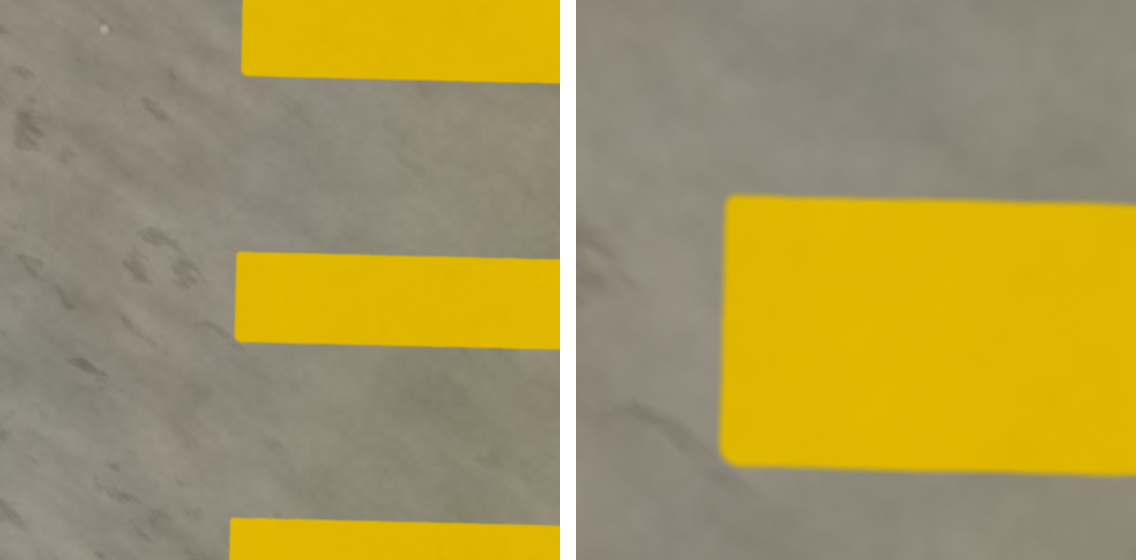
Left: the whole. Right: its middle third, enlarged.
This texture is drawn by a Shadertoy shader. Its source:

```glsl
// Yellow painted bars on worn grey concrete, seen slightly rotated.
// Bars are one rounded box repeated along a tilted axis; the concrete is
// layered value noise with slanted smears, fine grain and hashed chips.

const vec3 CONCRETE_COOL = vec3(0.535, 0.530, 0.485);
const vec3 CONCRETE_WARM = vec3(0.570, 0.535, 0.480);
const vec3 CHIP_COLOR = vec3(0.72, 0.71, 0.67);
const vec3 PAINT = vec3(0.875, 0.715, 0.0);

const vec2 BAR_CORNER = vec2(0.4206, 0.470); // left end of the middle bar
const float BAR_TILT = 0.024;
const float BAR_PERIOD = 0.475;
const float BAR_HALF_HEIGHT = 0.0805;
const float EDGE_SOFTNESS = 0.0035;

float hash(vec2 p) {
    vec3 q = fract(vec3(p.xyx) * 0.1031);
    q += dot(q, q.yzx + 33.33);
    return fract((q.x + q.y) * q.z);
}

float valueNoise(vec2 p) {
    vec2 i = floor(p), f = fract(p);
    f = f * f * (3.0 - 2.0 * f);
    float low = mix(hash(i), hash(i + vec2(1, 0)), f.x);
    float high = mix(hash(i + vec2(0, 1)), hash(i + vec2(1, 1)), f.x);
    return mix(low, high, f.y);
}

// Fractal noise centred on zero.
float fbm(vec2 p) {
    float sum = 0.0, amplitude = 0.5;
    for (int i = 0; i < 5; i++) {
        sum += amplitude * (valueNoise(p) - 0.5);
        p = mat2(1.6, 1.2, -1.2, 1.6) * p + 17.3;
        amplitude *= 0.5;
    }
    return sum;
}

vec2 rotate(vec2 p, float angle) {
    float c = cos(angle), s = sin(angle);
    return vec2(c * p.x - s * p.y, s * p.x + c * p.y);
}

// Distance to the repeated bar, open to the right, rounder at its lower corner.
float barDistance(vec2 p) {
    float across = p.y - BAR_PERIOD * round(p.y / BAR_PERIOD);
    float radius = across > 0.0 ? 0.007 : 0.013;
    vec2 d = vec2(-p.x, abs(across) - BAR_HALF_HEIGHT) + radius;
    return length(max(d, 0.0)) + min(max(d.x, d.y), 0.0) - radius;
}

// Sparse pale chips: at most one irregular spot per grid cell.
float chips(vec2 uv, float cells, float density) {
    vec2 cell = floor(uv * cells);
    vec2 center = 0.25 + 0.5 * vec2(hash(cell + 3.1), hash(cell + 8.7));
    float radius = mix(0.035, 0.075, hash(cell + 5.9));
    float wobble = 0.04 * fbm(uv * 110.0);
    float d = length(fract(uv * cells) - center) + wobble - radius;
    return step(hash(cell + 1.4), density) * (1.0 - smoothstep(-0.035, 0.025, d));
}

vec3 concrete(vec2 uv) {
    float leftWear = 1.0 - smoothstep(0.25, 0.65, uv.x);
    float warmth = 0.5 + 1.3 * fbm(uv * 3.5 + 4.0) + 0.3 * (uv.y - 0.5);
    vec3 color = mix(CONCRETE_COOL, CONCRETE_WARM, clamp(warmth, 0.0, 1.0));

    // Yellowish cast towards the lower right.
    color.b -= 0.03 * smoothstep(0.35, 1.0, uv.x + 0.4 * (0.5 - uv.y));

    // Broad mottling and smears slanting down to the right.
    vec2 slanted = rotate(uv, 0.6);
    color += 0.07 * fbm(uv * 7.0 + 11.0);
    color += mix(0.05, 0.10, leftWear) * fbm(slanted * vec2(9.0, 24.0));

    // Dark scuffs, mainly on the left, then fine grain.
    float scuff = smoothstep(0.13, 0.34, fbm(slanted * vec2(13.0, 27.0) + 31.0));
    color -= mix(0.025, 0.075, leftWear) * scuff;
    color += 0.035 * fbm(uv * 75.0);
    return mix(color, CHIP_COLOR, 0.65 * chips(uv, 7.0, 0.11));
}

vec3 paint(vec2 uv) {
    float shade = 0.035 * fbm(uv * 6.0 + 2.0) + 0.025 * fbm(uv * 60.0);
    return PAINT * (1.0 + shade);
}

void mainImage(out vec4 fragColor, in vec2 fragCoord) {
    vec2 uv = fragCoord / iResolution.xy;
    float pixel = 1.0 / min(iResolution.x, iResolution.y);

    // Bar frame, with a faintly uneven painted edge.
    vec2 p = rotate(uv - BAR_CORNER, BAR_TILT);
    float d = barDistance(p) + 0.002 * fbm(uv * 45.0);
    float softness = max(EDGE_SOFTNESS, pixel);
    float coverage = 1.0 - smoothstep(-softness, softness, d);

    vec3 color = mix(concrete(uv), paint(uv), coverage);
    fragColor = vec4(clamp(color, 0.0, 1.0), 1.0);
}
```
